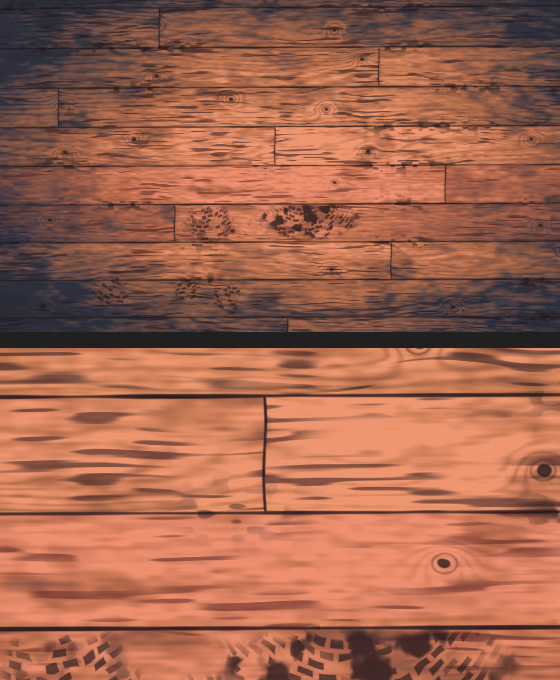
Top, the full canvas; bottom, a detail of the centre.
Reproduce this texture procedurally as a WebGL 2 fragment shader.

```glsl
#version 300 es
precision highp float;
// Worn timber floor: nine seams split it into long planks with staggered butt joints.
// Grain is the contour lines of stretched noise, bent around hashed knots; grime,
// boot treads and an oval falloff of light shift a tone that indexes a colour ramp.

uniform vec2 u_resolution;
out vec4 fragColor;

const float PITCH = 0.1167;      // plank height, canvas height = 1
const float FIRST_SEAM = 0.022;  // measured down from the top edge
const vec3 INK = vec3(0.13, 0.09, 0.11);
const vec3 GOLD = vec3(0.80, 0.52, 0.25);
const vec3 RAMP[6] = vec3[6](
  vec3(0.25, 0.22, 0.25), vec3(0.37, 0.27, 0.26), vec3(0.49, 0.33, 0.27),
  vec3(0.62, 0.38, 0.28), vec3(0.74, 0.45, 0.31), vec3(0.86, 0.54, 0.39));
// Butt joint of each row, negative where the plank runs through
const float JOINT[10] = float[10](-1.0, 0.480, 1.141, 0.176, 0.828, 1.341, 0.526, 1.178, -1.0, 0.866);
// Boot treads: centre, radii
const vec4 TREAD[5] = vec4[5](
  vec4(0.632, 0.675, 0.075, 0.056), vec4(0.925, 0.664, 0.155, 0.054),
  vec4(0.330, 0.882, 0.060, 0.050), vec4(0.560, 0.875, 0.046, 0.034),
  vec4(0.687, 0.900, 0.040, 0.050));

float hash(vec2 p) {
  return fract(sin(dot(p, vec2(127.1, 311.7))) * 43758.5);
}

float noise(vec2 p) {
  vec2 i = floor(p), f = fract(p);
  f = f * f * (3.0 - 2.0 * f);
  return mix(mix(hash(i), hash(i + vec2(1, 0)), f.x),
             mix(hash(i + vec2(0, 1)), hash(i + vec2(1, 1)), f.x), f.y);
}

float fbm(vec2 p) {
  return 0.55 * noise(p) + 0.3 * noise(p * 2.1 + 7.3) + 0.15 * noise(p * 4.3 + 3.1);
}

// Coverage of a line of half width w at distance d
float stroke(float d, float w, float soft) {
  return 1.0 - smoothstep(w - soft, w + soft, d);
}

// Tone 0..1 to colour, with a little headroom above the last stop
vec3 ramp(float tone) {
  float x = clamp(tone * 6.0 - 0.5, -0.5, 5.6);
  int i = clamp(int(x), 0, 4);
  return mix(RAMP[i], RAMP[i + 1], x - float(i));
}

// Distance to the knot of this cell along the plank, large where there is none
float knotDistance(float x, float v, float seed) {
  const float CELL = 0.30;
  float id = floor(x / CELL);
  vec2 key = vec2(id, seed);
  if (hash(key) < 0.62) return 1.0;
  float cx = (id + 0.25 + 0.5 * hash(key + 5.1)) * CELL;
  float cy = 0.25 + 0.5 * hash(key + 9.7);
  return length(vec2((x - cx) * 0.8, (v - cy) * PITCH));
}

// Broken rows of sole blocks inside an oval, with smears between them
float treadMark(vec2 p, vec4 oval, float id, float px) {
  vec2 q = p - oval.xy;
  float edge = length(q / oval.zw) + 0.5 * (noise(p * 40.0) - 0.5);
  float mask = 1.0 - smoothstep(0.75, 1.1, edge);
  float a = 0.5 * sin(id * 2.3 + 0.6) + q.x * 5.0;
  q = mat2(cos(a), sin(a), -sin(a), cos(a)) * q;
  q += 0.006 * vec2(noise(p * 60.0), noise(p * 60.0 + 9.0));
  vec2 size = vec2(0.021, 0.0125);
  vec2 g = q / size;
  g.x += 0.5 * mod(floor(g.y), 2.0);
  vec2 box = (abs(fract(g) - 0.5) - vec2(0.36, 0.30)) * size;
  float blocks = stroke(max(box.x, box.y), 0.0, px);
  blocks *= smoothstep(0.15, 0.5, hash(floor(g) + id));
  float smear = smoothstep(0.50, 0.66, fbm(p * 38.0 + id)) * smoothstep(0.03, 0.12, oval.z);
  return mask * max(blocks * 0.85, smear);
}

void main() {
  float px = 1.0 / u_resolution.y;
  float aspect = u_resolution.x * px;
  vec2 p = vec2(gl_FragCoord.x, u_resolution.y - gl_FragCoord.y) * px;
  vec2 uv = vec2(p.x / aspect, p.y);

  // Plank rows, slightly tilted and bowed
  float t = p.y - FIRST_SEAM + 0.009 * (uv.x - 0.5) * (1.0 - 0.6 * p.y);
  float r = (t - 0.010 * sin(t * 3.36)) / PITCH;
  float row = floor(r) + 1.0, v = fract(r);
  float joint = JOINT[clamp(int(row), 0, 9)];
  float seed = row * 3.7 + step(joint, p.x) * 41.3;
  float ruddy = exp(-0.8 * (row - 5.4) * (row - 5.4));

  // Grain: contours of a stretched field, looped around knots
  float knot = knotDistance(p.x, v, seed);
  float field = v * 3.5 + 5.0 * noise(vec2(p.x * 2.0 + seed, v * 1.5))
              + 0.5 * noise(vec2(p.x * 16.0, v * 10.0 + seed)) + 2.2 * exp(-knot * knot * 2200.0);
  float rings = pow(0.5 + 0.5 * sin(8.8 * field), 2.0);
  float fibre = noise(vec2(p.x * 26.0 + seed, p.y * 270.0)) + noise(vec2(p.x * 60.0, p.y * 150.0 + seed)) - 1.0;
  float patches = fbm(vec2(p.x * 4.0, v * 2.0) + seed);
  float wave = v + 0.12 * noise(vec2(p.x * 9.0, seed));
  float streak = smoothstep(0.60, 0.84, noise(vec2(p.x * 17.0 + seed, wave * 25.0)))
               * smoothstep(0.40, 0.60, fbm(vec2(p.x * 5.0, v * 3.0) + seed + 30.0));

  // Oval light, plank variation and grime
  vec2 c = uv - vec2(0.55, 0.50);
  float light = 1.08 - 2.5 * dot(c, c);
  float seam = min(v, 1.0 - v) * PITCH;
  float butt = abs(p.x - joint - 0.001 * sin(v * 7.0));
  float rim = exp(-min(seam, butt) * 150.0);
  float grime = smoothstep(0.52, 0.76, fbm(p * vec2(9.0, 20.0) + seed));
  float tone = light + 0.14 * (hash(vec2(seed, 2.0)) - 0.5) + 0.28 * (patches - 0.5)
             - 0.19 * rings * (1.0 - 0.6 * ruddy) + 0.17 * fibre - 0.24 * grime
             - 0.12 * rim - 0.14 * step(5.5, row) * step(row, 6.5);
  vec3 color = ramp(tone);
  color *= mix(vec3(1.0), vec3(1.0, 0.94, 1.0), ruddy);
  color *= 0.86 + 0.14 * smoothstep(-0.4, 0.1, tone);

  // Dark marks: streaks, knots, chipped rims, treads
  color = mix(color, mix(INK, vec3(0.36, 0.14, 0.13), ruddy), 0.55 * streak);
  float core = stroke(knot, 0.0035 + 0.004 * noise(p * 90.0), px);
  float halo = stroke(abs(knot - 0.010), 0.001, px);
  color = mix(color, INK, max(0.75 * core, 0.28 * halo));
  float chips = smoothstep(0.56, 0.74, noise(p * vec2(60.0, 130.0)))
              * smoothstep(0.5, 0.68, noise(p * vec2(5.0, 9.0) + 20.0)) * exp(-seam * 65.0);
  color = mix(color, INK, 0.8 * chips);
  float boots = 0.0;
  for (int i = 0; i < 5; i++) boots = max(boots, treadMark(p, TREAD[i], float(i), px));
  color = mix(color, INK, 0.76 * boots);

  // Seams, butt joints and the bare edge above each seam
  float bare = stroke(abs((1.0 - v) * PITCH - 0.005), 0.001, px);
  color = mix(color, GOLD * clamp(light, 0.35, 1.0), 0.5 * bare * noise(vec2(p.x * 9.0, row)));
  float wear = noise(vec2(p.x * 14.0, floor(r + 0.5)));
  float gap = stroke(seam, 0.0010 + 0.0014 * wear, px) * (0.75 + 0.25 * wear);
  float cut = stroke(butt, 0.0014, px) * (0.7 + 0.3 * noise(vec2(v * 9.0, seed)));
  color = mix(color, INK, 0.9 * max(gap, cut));
  fragColor = vec4(color, 1.0);
}
```
